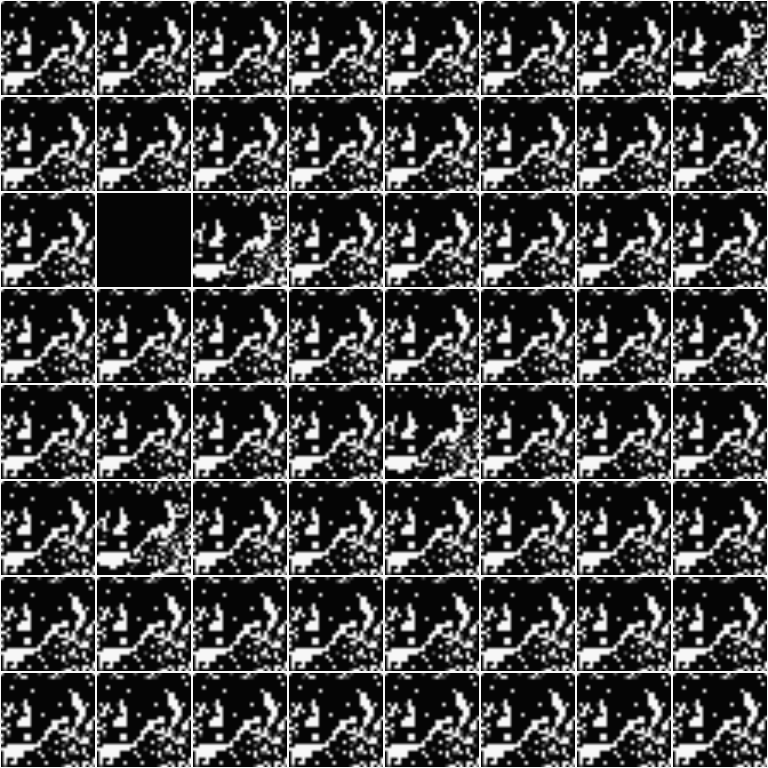
Reproduce this pattern procedurally as a WebGL 2 fragment shader.

```glsl
#version 300 es
precision highp float;
// An 8 by 8 sheet of blurred black and white tiles ruled by thin pale lines.
// Each tile is a coarse grid of on/off grains: strokes and hashed speckle,
// blended bilinearly. One tile is empty and a few have altered grain.
uniform vec2 u_resolution;
out vec4 outColor;

const float TILES = 8.0;
const float GRAINS = 28.0;
const float RULE_HALF_WIDTH = 0.0105;
const vec3 INK = vec3(0.02);
const vec3 PAPER = vec3(0.97);
const vec2 EMPTY_TILE = vec2(1.0, 5.0);
const vec2 ALTERED_TILES[4] = vec2[4](
    vec2(7.0, 7.0), vec2(2.0, 5.0), vec2(4.0, 3.0), vec2(1.0, 2.0));

float hash(vec2 p) {
    vec3 q = fract(vec3(p.xyx) * 0.1031);
    q += dot(q, q.yzx + 33.33);
    return fract((q.x + q.y) * q.z);
}

// Signed distance to a round-ended stroke from a to b
float stroke(vec2 p, vec2 a, vec2 b, float radius) {
    vec2 pa = p - a, ba = b - a;
    float t = clamp(dot(pa, ba) / dot(ba, ba), 0.0, 1.0);
    return length(pa - ba * t) - radius;
}

float box(vec2 p, vec2 center, vec2 halfSize) {
    vec2 d = abs(p - center) - halfSize;
    return max(d.x, d.y);
}

// Two broken clumps on the left
float leftClumps(vec2 p) {
    float d = stroke(p, vec2(0.27, 0.68), vec2(0.30, 0.57), 0.026);
    d = min(d, stroke(p, vec2(0.31, 0.55), vec2(0.20, 0.46), 0.032));
    d = min(d, stroke(p, vec2(0.19, 0.45), vec2(0.31, 0.46), 0.022));
    d = min(d, stroke(p, vec2(0.08, 0.55), vec2(0.13, 0.66), 0.022));
    return min(d, box(p, vec2(0.28, 0.33), vec2(0.037)));
}

// Slab at lower left with short drips
float dripSlab(vec2 p) {
    float d = stroke(p, vec2(0.02, 0.20), vec2(0.34, 0.21), 0.032);
    d = min(d, stroke(p, vec2(0.06, 0.15), vec2(0.22, 0.15), 0.045));
    float drip = abs(fract(p.x * GRAINS / 3.0) - 0.5) * 3.0 / GRAINS - 0.02;
    return min(d, max(drip, box(p, vec2(0.15, 0.09), vec2(0.10, 0.04))));
}

// Rising diagonal with a heavy upper end
float diagonal(vec2 p) {
    float d = stroke(p, vec2(0.40, 0.24), vec2(0.57, 0.43), 0.019);
    return min(d, stroke(p, vec2(0.56, 0.45), vec2(0.68, 0.50), 0.032));
}

// Crooked upright on the right
float upright(vec2 p) {
    float d = stroke(p, vec2(0.78, 0.75), vec2(0.84, 0.60), 0.036);
    d = min(d, stroke(p, vec2(0.84, 0.60), vec2(0.91, 0.65), 0.018));
    return min(d, stroke(p, vec2(0.85, 0.58), vec2(0.80, 0.46), 0.028));
}

// Chance that a grain is lit by speckle
float speckleDensity(vec2 p, float altered) {
    float chance = 0.03 + 0.24 * step(0.93, p.y);
    chance += 0.10 * step(p.y, 0.28) * step(0.3, p.x);
    float tangle = smoothstep(0.58, 0.72, p.x) * smoothstep(0.58, 0.40, p.y);
    float margin = step(p.x, 0.10) * step(abs(p.y - 0.43), 0.17);
    float corner = altered * step(0.85, p.x) * step(0.6, p.y);
    return chance + 0.48 * tangle + 0.38 * margin + 0.22 * corner;
}

float grain(vec2 id, float altered) {
    id = clamp(id, 0.0, GRAINS - 1.0);
    vec2 p = (id + 0.5) / GRAINS;
    vec2 seed = id + vec2(41.0, 17.0) * (1.0 + altered);
    float shape = min(leftClumps(p), dripSlab(p));
    shape = min(shape, diagonal(p));
    shape = min(shape, upright(p + vec2(0.035 * altered, 0.0)));
    float rough = (hash(seed + 73.0) - 0.5) * 0.022;
    float solid = step(shape + rough, 0.0);
    float level = mix(0.35, 1.0, step(0.25, hash(seed + 131.0)));
    float speckle = step(hash(seed), speckleDensity(p, altered));
    return max(solid, speckle * level);
}

// Bilinear blend of the four nearest grains
float blurredGrains(vec2 uv, float altered) {
    vec2 q = uv * GRAINS - 0.5;
    vec2 id = floor(q), f = q - id;
    float low = mix(grain(id, altered), grain(id + vec2(1, 0), altered), f.x);
    float high = mix(grain(id + vec2(0, 1), altered), grain(id + 1.0, altered), f.x);
    return mix(low, high, f.y);
}

void main() {
    vec2 sheet = gl_FragCoord.xy / u_resolution * TILES;
    vec2 tile = floor(sheet), uv = fract(sheet);
    float altered = 0.0;
    for (int i = 0; i < 4; i++)
        altered = max(altered, 1.0 - step(0.5, distance(tile, ALTERED_TILES[i])));
    float filled = step(0.5, distance(tile, EMPTY_TILE));
    float light = blurredGrains(uv, altered) * filled;

    // Ruled lines along the tile edges
    vec2 edge = min(uv, 1.0 - uv);
    float soft = 0.5 * TILES / min(u_resolution.x, u_resolution.y);
    float rule = 1.0 - smoothstep(-soft, soft, min(edge.x, edge.y) - RULE_HALF_WIDTH);
    outColor = vec4(mix(INK, PAPER, max(light, rule)), 1.0);
}
```
